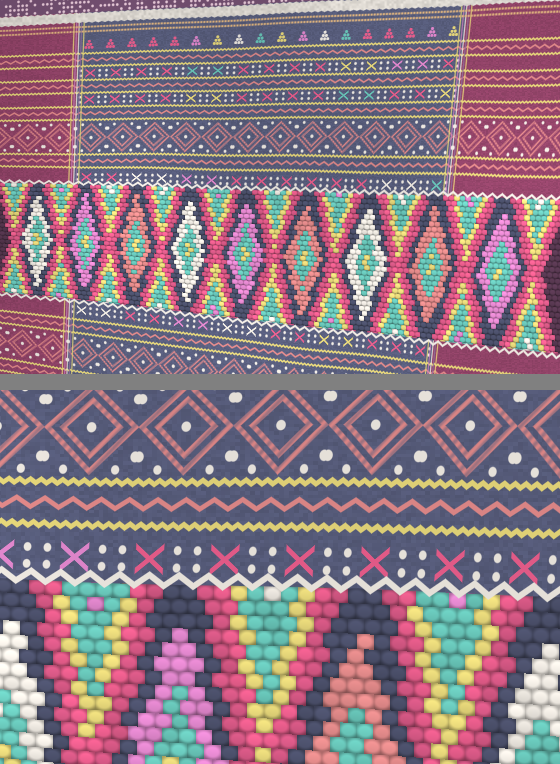
Top: the whole. Bottom: its middle third, enlarged.
Reproduce this pattern procedurally as a WebGL 1 fragment shader.

```glsl
precision highp float;
// Handwoven striped cloth with rows of small motifs and a wide band of beaded diamonds.
uniform vec2 u_resolution;

const vec3 INDIGO = vec3(0.34, 0.36, 0.48);
const vec3 MAROON = vec3(0.56, 0.26, 0.40);
const vec3 WHITE  = vec3(0.92, 0.90, 0.87);
const vec3 YELLOW = vec3(0.89, 0.83, 0.47);
const vec3 SALMON = vec3(0.87, 0.53, 0.53);
const vec3 PINK   = vec3(0.90, 0.36, 0.54);
const vec3 VIOLET = vec3(0.87, 0.52, 0.79);
const vec3 TEAL   = vec3(0.40, 0.76, 0.71);
const float BAND_TOP = 0.486;
const float BAND_BOTTOM = 0.780;
const vec2 BEAD = vec2(0.0150, 0.0108);
const float TRIANGLES = 18.0;
const float CROSSES = 15.0;
const float LOZENGES = 12.0;
const float LEVEL = 0.37;        // height at which the rows run level
const float LAST_DIAMOND = 8.0;

float px;                        // one pixel in canvas units

float hash(vec2 p) { return fract(sin(dot(p, vec2(127.1, 311.7))) * 43758.5453); }

float noise(vec2 p) {
  vec2 i = floor(p), f = fract(p);
  f = f * f * (3.0 - 2.0 * f);
  return mix(mix(hash(i), hash(i + vec2(1, 0)), f.x),
             mix(hash(i + vec2(0, 1)), hash(i + vec2(1, 1)), f.x), f.y);
}

float cover(float d) { return 1.0 - smoothstep(-px, px, d); }
float knot(vec2 d, float r) { return cover(length(d) - r); }
float zigzag(float x) { return abs(fract(x) - 0.5) * 2.0 - 0.5; }

vec3 thread(float h) {
  vec3 c = h < 0.45 ? PINK : VIOLET;
  c = h > 0.60 ? YELLOW : c;
  c = h > 0.76 ? WHITE : c;
  return h > 0.90 ? TEAL : c;
}

// Red zigzag between two twisted yellow cords
void cords(inout vec3 c, vec2 f, float y) {
  float d = f.y - y;
  c = mix(c, SALMON, cover(abs(d - 0.007 * zigzag(f.x * 40.0)) - 0.0022));
  float side = abs(abs(d) - 0.0165 - 0.003 * zigzag(f.x * 105.0));
  c = mix(c, YELLOW, cover(side - 0.0023));
}

// Small crosses with white knots around them
void crosses(inout vec3 c, vec2 f, float y) {
  float n = f.x * CROSSES;
  vec2 d = abs(vec2((fract(n) - 0.5) / CROSSES, f.y - y));
  float arm = max(abs(d.x - 1.35 * d.y) - 0.0032, d.x - 0.0125);
  c = mix(c, thread(hash(vec2(floor(n * 0.5), y * 90.0))), cover(arm));
  c = mix(c, WHITE, knot(d - vec2(0.0245, 0.0065), 0.0034));
}

// Nested lozenges, knotted at the centres and in the gaps
void lozenges(inout vec3 c, vec2 f, float y) {
  vec2 d = abs(vec2((fract(f.x * LOZENGES) - 0.5) / LOZENGES, f.y - y));
  float m = d.x * 2.0 * LOZENGES + d.y / 0.037;
  float ring = min(abs(m - 0.93), abs(m - 0.60)) / 36.0;
  float stitch = 0.78 + 0.22 * sin((f.x + f.y) * 700.0);
  c = mix(c, SALMON, cover(ring - 0.0022) * stitch);
  float k = knot(d, 0.0042) + knot(d - vec2(0.040, 0.023), 0.0042);
  c = mix(c, WHITE, min(k + knot(d - vec2(0.023, 0.033), 0.0036), 1.0));
}

// Pyramids of small stitches
void triangles(inout vec3 c, vec2 f, float y) {
  float n = f.x * TRIANGLES;
  vec2 d = vec2((fract(n) - 0.5) / TRIANGLES, f.y - y + 0.012);
  float row = floor(d.y / 0.008);
  float x = d.x / 0.008 + 0.5 * row;
  float slot = clamp(floor(x + 0.5), 0.0, max(row, 0.0));
  vec2 e = vec2((x - slot) * 0.008, d.y - (row + 0.5) * 0.008);
  float on = step(0.0, row) * step(row, 2.0);
  c = mix(c, thread(hash(vec2(floor(n), 7.0))), on * knot(e, 0.0039));
}

// Colour of the diamond band at one bead
vec3 bandColor(vec2 b) {
  float s = abs((b.y - BAND_TOP) / (BAND_BOTTOM - BAND_TOP) * 2.0 - 1.0);
  float x = b.x * (1.0 + 0.08 * (b.y - 0.633));
  // Diamonds widen steadily to the right
  float i = (sqrt(0.0151 + 0.0156 * (x - 0.098)) - 0.123) / 0.0078;
  float n = floor(i + 0.5), q = abs(i - n);
  bool inside = n >= 0.0 && n <= LAST_DIAMOND;
  vec3 c = inside ? INDIGO * 0.86 : mix(MAROON, INDIGO, 0.4) * 0.7;
  float kind = mod(n > 6.5 ? n * 2.0 : n, 3.0);
  vec3 tint = kind < 0.5 ? WHITE : (kind < 1.5 ? VIOLET : SALMON);
  float m = q / 0.31 + s / 0.87;
  if (inside && m < 1.0) c = m > 0.56 ? tint : (m > 0.20 ? TEAL : YELLOW);
  // Hourglasses between the diamonds
  float depth = 0.12 + 0.27 * s - (0.5 - q);
  float h = hash(vec2(floor(i), 3.0));
  if (depth > 0.0) c = depth < 0.08 ? mix(PINK, MAROON, 0.25) : PINK;
  if (depth > 0.14) c = YELLOW;
  if (depth > 0.215) c = TEAL;
  if (depth > 0.335) c = h < 0.5 ? VIOLET : WHITE;
  return c;
}

void main() {
  px = 0.75 / u_resolution.y;
  vec2 p = gl_FragCoord.xy / u_resolution.y;
  p.y = 1.0 - p.y;
  // Rows fan out to the right; side stripes lean inward
  float fan = p.y < LEVEL ? 0.15 : 0.27;
  float v = (p.y + LEVEL * fan * p.x) / (1.0 + fan * p.x) + 0.005 * (noise(p * 5.0) - 0.5);
  float left = 0.214 - 0.035 * p.y, right = 1.25 - 0.10 * p.y;
  float u = (p.x - left) / (right - left);
  vec2 f = vec2(u, v);
  float middle = cover(-u) * cover(u - 1.0);
  vec3 c = mix(MAROON, INDIGO, middle);
  c *= 0.94 + 0.12 * hash(floor(p * vec2(230.0, 300.0)));

  // Motifs of the middle panel, then the rows that cross all panels
  vec3 m = c;
  triangles(m, f, 0.127);
  crosses(m, f, 0.202);
  crosses(m, f, 0.270);
  crosses(m, f, 0.467);
  crosses(m, f, 0.805);
  c = mix(c, m, middle);
  for (int i = 0; i < 3; i++) cords(c, f, 0.167 + 0.069 * float(i));
  cords(c, f, 0.426);
  cords(c, f, 0.846);
  cords(c, f, 0.975);
  lozenges(c, f, 0.367);
  lozenges(c, f, 0.910);

  // Fine lengthwise stripes at both panel edges
  float edge = u < 0.5 ? u : u - 1.0;
  for (int i = 0; i < 5; i++) {
    float k = float(i);
    vec3 line = i == 0 || i == 4 ? YELLOW : (i == 2 ? WHITE : mix(VIOLET, INDIGO, k * 0.2));
    c = mix(c, line, 0.85 * cover(abs(edge - (k - 2.0) * 0.0065) - 0.0016));
  }

  // Upper hem: speckled strip, white beading and tan cords
  float cord = abs(abs(v - 0.087) - 0.006) - 0.0025;
  c = mix(c, mix(YELLOW, SALMON, 0.4), cover(cord) * (0.7 + 0.3 * sin(u * 800.0)));
  vec2 g = vec2(p.x, v) / 0.011;
  float speck = step(0.45, hash(floor(g))) * knot((fract(g) - 0.5) * 0.011, 0.0035);
  vec3 hem = mix(mix(INDIGO, MAROON, 0.5), mix(WHITE, VIOLET, 0.3), speck);
  c = mix(c, hem, cover(v - 0.044));
  float beading = abs(v - 0.057 - 0.003 * zigzag(u * 60.0)) - 0.0125;
  c = mix(c, WHITE * (0.87 + 0.13 * noise(p * 160.0)), cover(beading));

  // Beaded band, rows staggered by half a bead
  vec2 b = vec2(p.x, v - BAND_TOP) / BEAD;
  float row = floor(b.y);
  b.x += 0.5 * mod(row, 2.0) + 0.12 * hash(vec2(row, 1.0));
  vec2 cell = floor(b), d = (fract(b) - 0.5) * 2.0;
  vec2 at = vec2(p.x - d.x * 0.5 * BEAD.x, BAND_TOP + (row + 0.5) * BEAD.y);
  float bump = 1.0 - smoothstep(0.55, 1.25, length(d * vec2(0.9, 1.0)));
  float light = 0.70 + 0.34 * bump - 0.07 * d.y + 0.10 * (hash(cell) - 0.5);
  c = mix(c, bandColor(at) * light, cover(BAND_TOP - v) * cover(v - BAND_BOTTOM));

  // White zigzags along the band
  float trim = min(abs(v - 0.483 - 0.008 * zigzag(u * 38.0)),
                   abs(v - 0.785 - 0.008 * zigzag(u * 38.0)));
  c = mix(c, WHITE, cover(trim - 0.0028));

  // Soft folds and fading
  c *= 0.94 + 0.14 * noise(p * vec2(3.0, 2.0) + 4.0);
  gl_FragColor = vec4(clamp(c, 0.0, 1.0), 1.0);
}
```
